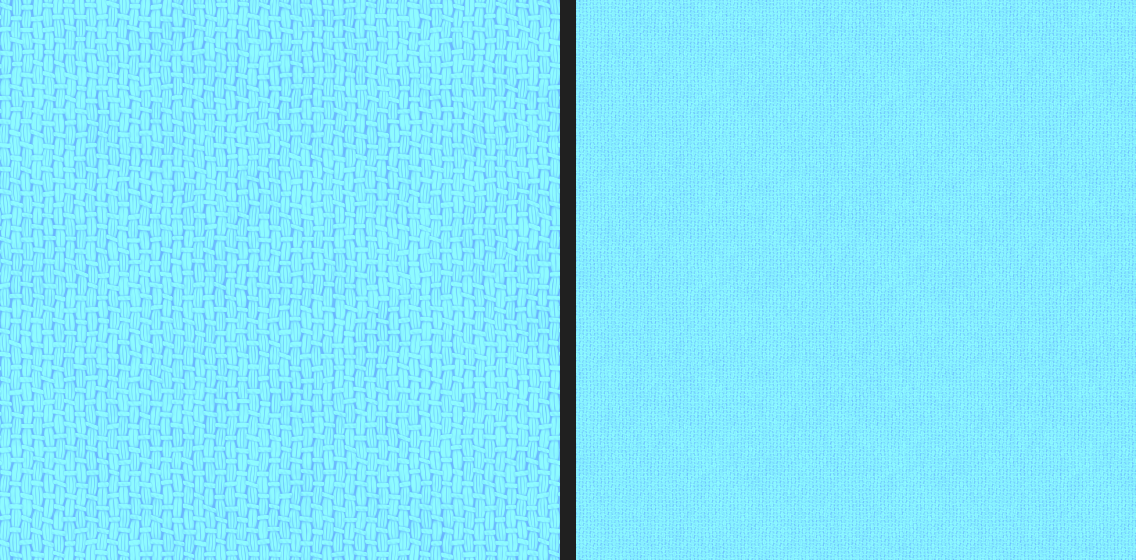
Left, the tile; right, the same tile 3 across and 3 down.
A Shadertoy shader for this texture:

```glsl
// Plain-weave cloth: bulging vertical yarn bundles alternate with short horizontal ties.
// Each pixel blends the floats and ties of its 3x3 neighbour cells into one light value,
// which a blue-to-cyan ramp colours. Cells, noise and sines all wrap at the canvas edge.

#define GRID vec2(52.0, 48.0)      // yarn columns and rows, both even
#define FLOAT_HALF vec2(0.48, 0.86) // half width and half length of a bundle
#define TIE_HALF vec2(0.56, 0.19)   // half length and half thickness of a tie
#define END_PINCH 0.34             // narrowing of a bundle at its ends
#define GROOVE_WIDTH 0.10          // line between strands, in cells
#define GROOVE_DEPTH 0.60
#define FIBRE 0.24                 // strength of the fine fibre grain
#define WOBBLE 0.07                // drift of the yarns, in cells
#define SHADOW vec3(0.41, 0.69, 1.00)
#define MIDTONE vec3(0.475, 0.86, 1.00)
#define LIT vec3(0.555, 0.985, 1.00)

const float TAU = 6.28318;

vec3 hash3(vec2 cell) {
    vec3 p = fract(cell.xyx * vec3(0.1031, 0.1030, 0.0973));
    p += dot(p, p.yxz + 33.33);
    return fract((p.xxy + p.yzz) * p.zyx);
}

// Value noise on a lattice that wraps after "period" cells.
float wrapNoise(vec2 uv, vec2 period) {
    vec2 p = uv * period, i = floor(p), f = fract(p);
    f = f * f * (3.0 - 2.0 * f);
    float a = hash3(mod(i, period)).x;
    float b = hash3(mod(i + vec2(1, 0), period)).x;
    float c = hash3(mod(i + vec2(0, 1), period)).x;
    float d = hash3(mod(i + vec2(1, 1), period)).x;
    return mix(mix(a, b, f.x), mix(c, d, f.x), f.y);
}

// Coverage of a shape from its signed distance in cells.
float cover(float dist, float soft) {
    return 1.0 - smoothstep(-soft, soft, dist);
}

// Vertical bundle: x = light, y = coverage.
vec2 bundle(vec2 q, vec3 rnd, float soft) {
    q.x += (rnd.x - 0.5) * 0.08;
    float along = abs(q.y) / FLOAT_HALF.y;
    float halfWidth = FLOAT_HALF.x * (0.94 + 0.12 * rnd.y) * (1.0 - END_PINCH * along * along);
    float across = q.x / halfWidth;

    // Two or three strands, parted by grooves that fade towards the ends.
    float strands = rnd.z < 0.45 ? 2.0 : 3.0;
    float s = (across * 0.5 + 0.5) * strands;
    float seam = clamp(floor(s + 0.5), 1.0, strands - 1.0);
    float seamDist = abs(s - seam) * 2.0 * halfWidth / strands;
    float groove = 1.0 - smoothstep(0.0, max(GROOVE_WIDTH, soft), seamDist);
    groove *= (0.55 + 0.45 * fract(rnd.x * 7.0 + seam * 0.37)) * (1.0 - smoothstep(0.6, 1.0, along));

    float light = 1.03 - 0.30 * pow(min(abs(across), 1.0), 4.0);
    light -= GROOVE_DEPTH * groove + 0.28 * smoothstep(0.62, 1.0, along);
    float dist = max(abs(q.x) - halfWidth, abs(q.y) - FLOAT_HALF.y);
    return vec2(light, cover(dist, soft));
}

// Horizontal twisted tie: x = light, y = coverage, z = shadow around it.
vec3 tie(vec2 q, vec3 rnd, float soft) {
    q.y += q.x * (0.10 + (rnd.x - 0.5) * 0.36) + (rnd.y - 0.5) * 0.08;
    vec2 size = TIE_HALF * vec2(0.88 + 0.24 * rnd.z, 0.92 + 0.16 * rnd.y);
    vec2 d = abs(q) - size + 0.12;
    float dist = length(max(d, 0.0)) + min(max(d.x, d.y), 0.0) - 0.12;
    float twist = sin(TAU * (q.x * 2.2 + q.y * 1.6 + rnd.z));
    float light = 1.0 + 0.07 * twist + 0.5 * q.y - 0.10 * smoothstep(0.4, 0.6, abs(q.x));
    float shade = 1.0 - smoothstep(0.0, 0.17, dist);
    return vec3(light, cover(dist, soft), shade);
}

void mainImage(out vec4 fragColor, in vec2 fragCoord) {
    vec2 uv = fragCoord / iResolution.xy;
    vec2 pixel = GRID / iResolution.xy;
    float soft = max(0.06, 0.6 * max(pixel.x, pixel.y));

    // Slow drift of the yarns by sines of whole frequencies.
    vec2 drift = sin(TAU * vec2(3.0 * uv.y + 2.0 * uv.x, 4.0 * uv.x - 3.0 * uv.y))
               + sin(TAU * vec2(11.0 * uv.y - 5.0 * uv.x, 9.0 * uv.x + 7.0 * uv.y));
    vec2 p = uv * GRID + WOBBLE * drift;
    vec2 base = floor(p);

    float gap = 0.14;
    vec2 warp = vec2(gap, 0.0);
    vec3 weft = vec3(0.0);
    for (int j = -1; j <= 1; j++)
    for (int i = -1; i <= 1; i++) {
        vec2 cell = base + vec2(i, j);
        vec2 q = p - cell - 0.5;
        vec3 rnd = hash3(mod(cell, GRID) + 7.0);
        if (mod(cell.x + cell.y, 2.0) < 0.5) {
            vec2 b = bundle(q, rnd, soft);
            if (b.y > warp.y) warp = b;
        } else {
            vec3 t = tie(q, rnd, soft);
            weft = vec3(t.y > weft.y ? t.xy : weft.xy, max(weft.z, t.z));
        }
    }

    // Layers: dark gap, bundles, shadow of the ties, ties.
    float light = mix(gap, warp.x, warp.y);
    light *= 1.0 - 0.22 * weft.z;
    light = mix(light, weft.x, weft.y);

    // Fibre grain runs along the visible yarn; broad patches fade the cloth slightly.
    float grainV = wrapNoise(uv, GRID * vec2(6.0, 2.0));
    float grainH = wrapNoise(uv, GRID * vec2(3.0, 6.0));
    light += FIBRE * (mix(grainV, grainH, weft.y) - 0.5);
    light += 0.08 * (wrapNoise(uv, vec2(13.0, 12.0)) - 0.5);

    light = clamp(light, 0.0, 1.0);
    vec3 colour = light < 0.6 ? mix(SHADOW, MIDTONE, light / 0.6)
                              : mix(MIDTONE, LIT, (light - 0.6) / 0.4);
    fragColor = vec4(colour, 1.0);
}
```
